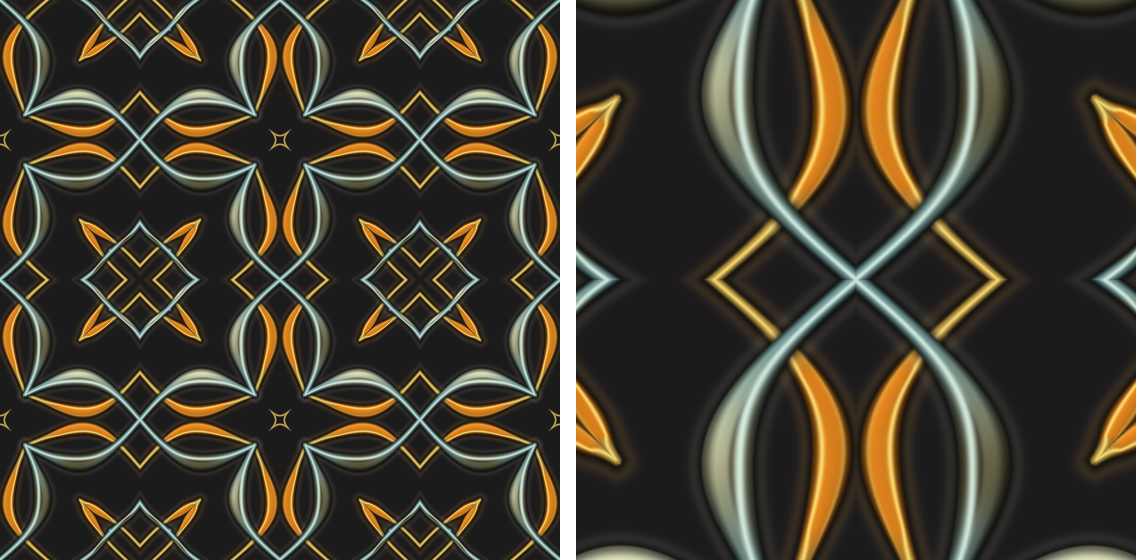
Left, the full canvas; right, a detail of the centre.
Write a three.js fragment shader that draws this pattern.

```glsl
// Interlaced silver and gold bevelled strands on black, mirrored into a square lattice.
varying vec2 vUv;

const float REPEATS = 2.0;
const float PERIOD = 384.0;      // length units in one repeat
const float SOFTNESS = 0.8;      // edge smoothing, in length units
const float SHADOW = 0.6;
const vec2 LIGHT = vec2(-0.4, 0.92);
const float PI = 3.14159;

const vec3 BACKGROUND = vec3(0.11, 0.105, 0.11);
const vec3 TEAL = vec3(0.42, 0.58, 0.58);
const vec3 CREAM = vec3(0.88, 0.89, 0.73);
const vec3 OLIVE = vec3(0.45, 0.43, 0.30);
const vec3 SILVER_SHINE = vec3(0.87, 0.97, 0.93);
const vec3 SILVER_GLOW = vec3(0.08, 0.08, 0.065);
const vec3 KHAKI = vec3(0.64, 0.51, 0.22);
const vec3 ORANGE = vec3(0.92, 0.54, 0.12);
const vec3 GOLD_SHINE = vec3(1.0, 0.90, 0.48);
const vec3 GOLD_GLOW = vec3(0.11, 0.08, 0.035);

struct Strand {
  float side;    // -1 to 1 across the width
  float edge;    // distance outside the rim
  float swell;   // 0 where thin, 1 where widest
  vec2 normal;   // direction of rising side, in the folded octant
};

float ridge(float x, float center, float width) {
  float d = (x - center) / width;
  return exp(-d * d);
}

// Wavy strand x(y) from (ends.x, 0) to (ends.y, span).
// wave: bulge and lean; girth: thin half width, added swell, skew of the swell.
Strand strand(vec2 p, vec2 ends, float span, vec2 wave, vec3 girth) {
  float t = clamp(p.y / span, 0.0, 1.0);
  float x = mix(ends.x, ends.y, t) + wave.x * sin(PI * t) + wave.y * sin(2.0 * PI * t);
  float slope = (ends.y - ends.x + PI * wave.x * cos(PI * t)
    + 2.0 * PI * wave.y * cos(2.0 * PI * t)) / span;
  Strand s;
  s.normal = normalize(vec2(1.0, -slope));
  s.swell = pow(max(sin(PI * pow(t, girth.z)), 0.0), 3.0);
  float halfWidth = girth.x + girth.y * s.swell;
  float across = (p.x - x) * s.normal.x;
  s.side = clamp(across / halfWidth, -1.0, 1.0);
  s.edge = length(vec2(across, max(p.y - span, 0.0))) - halfWidth;
  return s;
}

// Turn a folded direction back to its place on the canvas.
vec2 unfold(vec2 n, bool swapped, vec2 quadrant) {
  return (swapped ? n.yx : n) * quadrant;
}

vec3 silver(Strand s, vec2 normal) {
  float facing = dot(normal, LIGHT);
  vec3 broad = mix(OLIVE, CREAM, smoothstep(-0.7, 1.0, -facing));
  vec3 color = mix(TEAL, broad, s.swell) * (0.85 + 0.35 * facing * s.side);
  color *= 1.0 - 0.4 * s.swell * ridge(s.side, 0.15, 0.13);
  color *= mix(1.0, 0.35, smoothstep(0.4, 1.0, abs(s.side)));
  float shine = ridge(s.side, mix(0.05, 0.48, s.swell), mix(0.3, 0.17, s.swell));
  return mix(color, SILVER_SHINE, 0.85 * shine);
}

// shineSide: where the bright line runs on the broad part.
vec3 gold(Strand s, vec2 normal, float shineSide) {
  float facing = dot(normal, LIGHT);
  float broad = smoothstep(0.0, 0.5, s.swell);
  vec3 color = mix(KHAKI, ORANGE, broad) * (0.92 + 0.25 * facing * s.side);
  color *= mix(1.0, 0.3, smoothstep(0.4, 1.0, abs(s.side)));
  float shine = ridge(s.side, mix(0.0, shineSide, broad), mix(0.32, 0.15, broad));
  shine += 0.4 * broad * ridge(s.side, -1.2 * shineSide, 0.12);
  return mix(color, GOLD_SHINE, 0.85 * min(shine, 1.0));
}

// Lay a strand over the color, with a contact shadow and a faint outer glow.
vec3 overlay(vec3 color, vec3 paint, vec3 glow, float edge) {
  color *= 1.0 - SHADOW * exp(-max(edge, 0.0) / 2.5);
  color += glow * ridge(edge, 3.5, 3.0);
  return mix(color, paint, smoothstep(SOFTNESS, -SOFTNESS, edge));
}

void main() {
  // Fold each repeat into one octant around the diamond's center.
  vec2 cell = fract(vUv * REPEATS + vec2(0.0, 0.5)) - 0.5;
  vec2 quadrant = vec2(cell.x < 0.0 ? -1.0 : 1.0, cell.y < 0.0 ? -1.0 : 1.0);
  vec2 p = abs(cell) * PERIOD;
  bool swapped = p.y > p.x;
  if (swapped) p = p.yx;

  Strand petal = strand(p, vec2(19.0, 82.0), 82.0, vec2(6.0, 1.0), vec3(3.0, 3.4, 2.2));
  Strand ribbon = strand(p, vec2(127.0, 157.0), 157.0, vec2(39.0, 5.0), vec3(3.2, 5.8, 1.0));
  Strand diamond = strand(p, vec2(78.0, 39.0), 39.0, vec2(-3.0, -1.0), vec3(4.0, 0.0, 1.0));
  Strand band = strand(p, vec2(192.0, 157.0), 157.0, vec2(-41.0, -3.0), vec3(4.2, 7.6, 1.1));

  // Gold lies below, silver above.
  vec3 color = BACKGROUND;
  color = overlay(color, gold(petal, unfold(petal.normal, swapped, quadrant), 0.5), GOLD_GLOW, petal.edge);
  color = overlay(color, gold(ribbon, unfold(ribbon.normal, swapped, quadrant), -0.5), GOLD_GLOW, ribbon.edge);
  color = overlay(color, silver(diamond, unfold(diamond.normal, swapped, quadrant)), SILVER_GLOW, diamond.edge);
  color = overlay(color, silver(band, unfold(band.normal, swapped, quadrant)), SILVER_GLOW, band.edge);

  // Small concave star where four repeats' corners meet.
  vec2 c = 0.5 * PERIOD - p;
  float outline = abs(c.y - 6.0 - 0.04 * c.x * c.x) / sqrt(1.0 + 0.0064 * c.x * c.x);
  float star = smoothstep(2.0, 0.4, outline) * smoothstep(17.0, 10.0, max(c.x, c.y));
  color = mix(color, mix(KHAKI, GOLD_SHINE, 0.3), star);

  gl_FragColor = vec4(color, 1.0);
}
```
